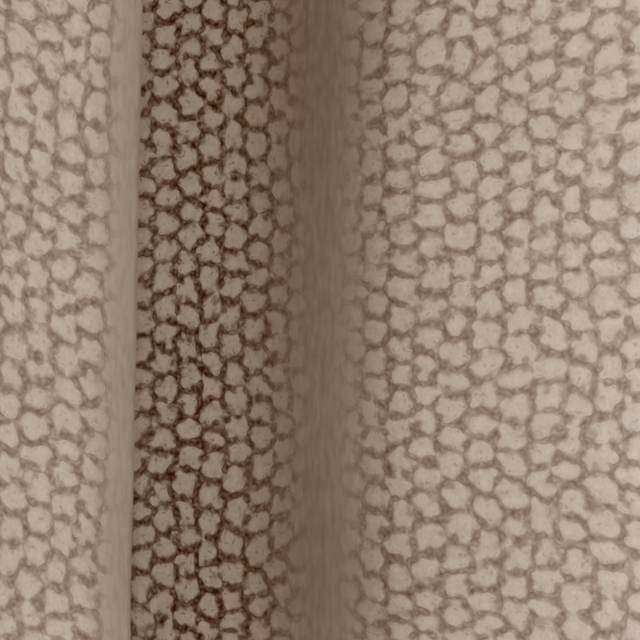
Give the GLSL for this texture, as a Shadertoy shader.

```glsl
#define ROWS 23.0
#define COLUMNS 23.0
#define JITTER 0.34
#define RAGGED 0.62
#define FUZZ 0.17
#define VALLEY_X 0.505
#define SHADOW_TONE vec3(0.35, 0.25, 0.18)
#define LIGHT_TONE vec3(0.75, 0.69, 0.62)

vec2 hash2(vec2 p) {
    p = vec2(dot(p, vec2(127.1, 311.7)), dot(p, vec2(269.5, 183.3)));
    return fract(sin(p) * 43758.5);
}

float gradientDot(vec2 cell, vec2 f, vec2 corner) {
    return dot(hash2(cell + corner) * 2.0 - 1.0, f - corner);
}

// Gradient noise, roughly -0.7 to 0.7
float noise(vec2 p) {
    vec2 i = floor(p), f = fract(p);
    vec2 w = f * f * f * (f * (f * 6.0 - 15.0) + 10.0);
    float low = mix(gradientDot(i, f, vec2(0, 0)), gradientDot(i, f, vec2(1, 0)), w.x);
    float high = mix(gradientDot(i, f, vec2(0, 1)), gradientDot(i, f, vec2(1, 1)), w.x);
    return mix(low, high, w.y);
}

// Staggered, jittered knots: x = gap to the nearest border, y = distance to centre
vec2 knots(vec2 q) {
    float column = floor(q.x), nearest = 9.0, second = 9.0;
    for (int i = -1; i <= 1; i++) {
        float c = column + float(i);
        float stagger = 0.5 * mod(c, 2.0);
        float row = floor(q.y - stagger);
        for (int j = -1; j <= 1; j++) {
            vec2 id = vec2(c, row + float(j));
            vec2 centre = id + vec2(0.5, 0.5 + stagger) + JITTER * (hash2(id) - 0.5);
            float d = length(q - centre);
            second = min(second, max(nearest, d));
            nearest = min(nearest, d);
        }
    }
    return vec2(second - nearest, nearest);
}

// Brightness of knitted cloth; relief fades the knots into vertical streaks
float knit(vec2 q, vec2 p, float light, float depth, float relief) {
    float coarse = noise(q * 2.7 + 7.0);
    float fine = noise(q * 5.5 + 31.0);
    float grain = noise(p * vec2(170.0, 140.0));
    vec2 wobble = 0.22 * vec2(noise(q * 2.1), noise(q * 2.1 + 53.0));
    vec2 knot = knots(q + wobble);

    // Ragged gaps and small dimples in the knots
    float border = knot.x + RAGGED * (coarse + 0.6 * fine);
    float gap = 1.0 - smoothstep(0.2 - FUZZ, 0.2 + FUZZ * 1.5, border);
    gap *= clamp(0.78 + 0.9 * fine + 0.5 * grain, 0.2, 1.4);
    float dimple = smoothstep(0.18, 0.5, fine - 0.3 * coarse) * 0.3;
    float dome = 0.12 * (0.4 - knot.y);

    float streaks = noise(p * vec2(120.0, 26.0)) + 0.5 * noise(p * vec2(210.0, 60.0));
    float relit = dome - depth * max(gap, dimple) + 0.12 * coarse + 0.1 * grain;
    return light + relief * relit + (1.0 - relief) * 0.12 * streaks;
}

// Outer panel, rolling away towards the fold edge
float outerPanel(vec2 p, float edge) {
    float d = max(edge - p.x, 0.0);
    float u = COLUMNS * d + 1.1 * (1.0 - exp(-d / 0.03));
    float v = (p.y - 0.5) * (ROWS - 2.0) - 6.0 * d;
    float relief = smoothstep(0.018, 0.075, d);
    float light = mix(0.58, 0.9, smoothstep(0.0, 0.1, d));
    light -= 0.16 * (1.0 - smoothstep(0.0, 0.008, d));
    vec2 drift = 0.5 * vec2(noise(p * 5.0), noise(p * 5.0 + 19.0));
    return knit(vec2(u, v) + drift + 40.0, p, light, 0.48, relief);
}

// Inner panel: shaded wall, tight valley, then a wide lit face
float innerPanel(vec2 p, float edge) {
    float d = p.x - VALLEY_X;
    float face = max(d, 0.0), wall = max(-d, 0.0);
    float u = COLUMNS * d - 2.5 * face * face - 4.0 * wall + 0.8 * tanh(d / 0.06);
    float v = (p.y - 0.5) * (ROWS + 0.7 - 7.0 * face);
    vec2 drift = 0.5 * vec2(noise(p * 5.0 + 11.0), noise(p * 5.0 + 37.0));

    float relief = smoothstep(0.005, 0.11, abs(d));
    float wallLight = mix(0.28, 0.53, smoothstep(0.02, 0.16, wall));
    wallLight -= 0.14 * (1.0 - smoothstep(0.0, 0.02, p.x - edge));
    float faceLight = 0.28 + 0.48 * smoothstep(-0.02, 0.17, face) + 0.54 * face;
    float light = mix(wallLight, faceLight, smoothstep(-0.025, 0.025, d));
    light -= 0.08 * smoothstep(0.4, 1.0, p.y) * exp(-d * d * 60.0);

    float shade = (p.x - 0.3) / 0.1;
    float depth = mix(0.46 + 0.4 * exp(-shade * shade), 0.5, smoothstep(-0.03, 0.03, d));
    return knit(vec2(u, v) + drift + 80.0, p, light, depth, relief);
}

void mainImage(out vec4 fragColor, in vec2 fragCoord) {
    vec2 p = fragCoord / iResolution.xy;
    float edge = 0.204 + 0.019 * p.y + 0.003 * noise(vec2(p.y * 5.0, 3.0));
    float blur = 0.001 + 0.7 / iResolution.x;
    float inside = smoothstep(-blur, blur, p.x - edge);
    float tone = mix(outerPanel(p, edge), innerPanel(p, edge), inside);
    tone += 0.06 * noise(p * 4.0 + 5.0);
    vec3 color = mix(SHADOW_TONE, LIGHT_TONE, clamp(tone, -0.4, 1.15));
    fragColor = vec4(color, 1.0);
}
```
